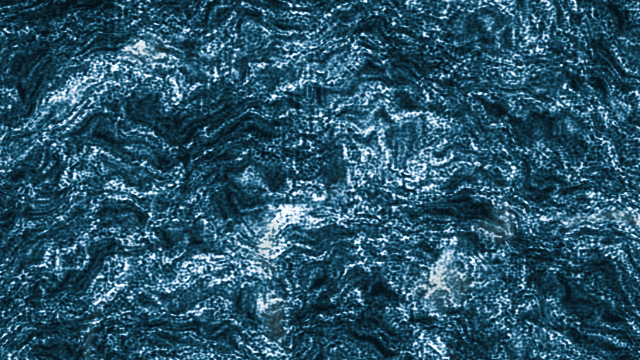
Give the GLSL for this texture, as a Shadertoy shader.

```glsl
vec2 gradientAt(vec2 cell) {
    float angle = 6.2832 * fract(sin(dot(cell, vec2(127.1, 311.7))) * 43758.5);
    return vec2(cos(angle), sin(angle));
}

// Gradient noise, scaled to a standard deviation near one
float noise(vec2 p) {
    vec2 i = floor(p), f = p - i;
    vec2 u = f * f * f * (f * (f * 6.0 - 15.0) + 10.0);
    vec2 e = vec2(0.0, 1.0);
    float low = mix(dot(gradientAt(i), f), dot(gradientAt(i + e.yx), f - e.yx), u.x);
    float high = mix(dot(gradientAt(i + e), f - e), dot(gradientAt(i + 1.0), f - 1.0), u.x);
    return 4.7 * mix(low, high, u.y);
}

// Thin bright lines along the zero crossings of the noise
float ridge(vec2 p) {
    return (0.8 - abs(noise(p))) / 0.6;
}

vec2 swirl(vec2 p) {
    return vec2(noise(p), noise(p + 37.4));
}

// Meandering wakes, a slanted bank at upper left and a crest at right
float foamDensity(vec2 p) {
    float density = 0.0;
    for (float i = 0.0; i < 3.0; i++) {
        float path = 0.26 + 0.5 * i + 0.5 * p.y * p.y + 0.05 * sin(9.0 * p.y + 2.0 * i);
        float across = (p.x - path) / (0.03 + 0.02 * i);
        float fade = 1.0 - smoothstep(0.35, 0.8, p.y + 0.12 * abs(i - 1.0));
        density += exp(-across * across) * fade * (0.55 + 0.25 * i);
    }
    float bank = (p.y - 0.6 - 0.6 * p.x) / 0.06;
    density += 0.7 * exp(-bank * bank) * (1.0 - smoothstep(0.4, 0.75, p.x));
    float crest = (p.y - 0.86 + 0.28 * p.x) / 0.02;
    density += 0.8 * exp(-crest * crest) * smoothstep(1.45, 1.65, p.x);
    return min(density, 1.1);
}

// Tone to colour, from deep water to white foam
vec3 seaColor(float tone) {
    vec3 shades[8] = vec3[8](
        vec3(0.02, 0.08, 0.11), vec3(0.05, 0.16, 0.21),
        vec3(0.07, 0.25, 0.33), vec3(0.12, 0.34, 0.45),
        vec3(0.22, 0.47, 0.60), vec3(0.42, 0.63, 0.76),
        vec3(0.72, 0.82, 0.90), vec3(0.96, 0.98, 1.0));
    float stops[8] = float[8](-2.3, -1.15, -0.3, 0.25, 0.72, 1.23, 1.75, 2.6);
    vec3 color = shades[0];
    for (int i = 1; i < 8; i++) {
        float t = (tone - stops[i - 1]) / (stops[i] - stops[i - 1]);
        color = mix(color, shades[i], clamp(t, 0.0, 1.0));
    }
    return color;
}

void mainImage(out vec4 fragColor, in vec2 fragCoord) {
    vec2 p = fragCoord / iResolution.y;
    vec2 warped = p + 0.025 * swirl(p * 4.0) + 0.008 * swirl(p * 15.0);

    // Ripples bend into a shallow arch across the canvas
    vec2 flow = warped + vec2(0.0, 0.22 * (p.x - 0.9) * (p.x - 0.9));
    float streak = 0.7 * ridge(flow * vec2(5.0, 13.0))
                 + 0.7 * ridge(flow * vec2(12.0, 29.0) + 5.3);
    float tone = 0.32 * noise(flow * vec2(2.5, 4.0) + 9.1)
               + 0.45 * streak
               + 0.38 * noise(flow * vec2(24.0, 50.0))
               + 0.42 * noise(flow * vec2(52.0, 84.0));

    // Fine glints gather on the ripple crests
    float glint = noise(p * vec2(105.0, 125.0) + 3.7);
    tone += glint * (0.35 + 0.4 * smoothstep(-1.0, 1.2, streak));

    // Lacy foam
    float density = foamDensity(warped);
    float lace = 0.6 * ridge(warped * 9.0 + 2.6)
               + 0.5 * ridge(warped * 21.0)
               + 0.4 * ridge(warped * 46.0);
    tone += density * (1.2 + 0.85 * lace);

    // Darker corners
    vec2 centered = fragCoord / iResolution.xy - 0.5;
    tone -= 0.9 * dot(centered, centered);

    // Murky froth below the foam
    float murk = smoothstep(0.2, 1.0, density) * smoothstep(-0.5, 1.5, noise(p * 6.0));
    vec3 color = mix(seaColor(tone), vec3(0.45, 0.53, 0.53), 0.3 * murk);
    fragColor = vec4(color, 1.0);
}
```
